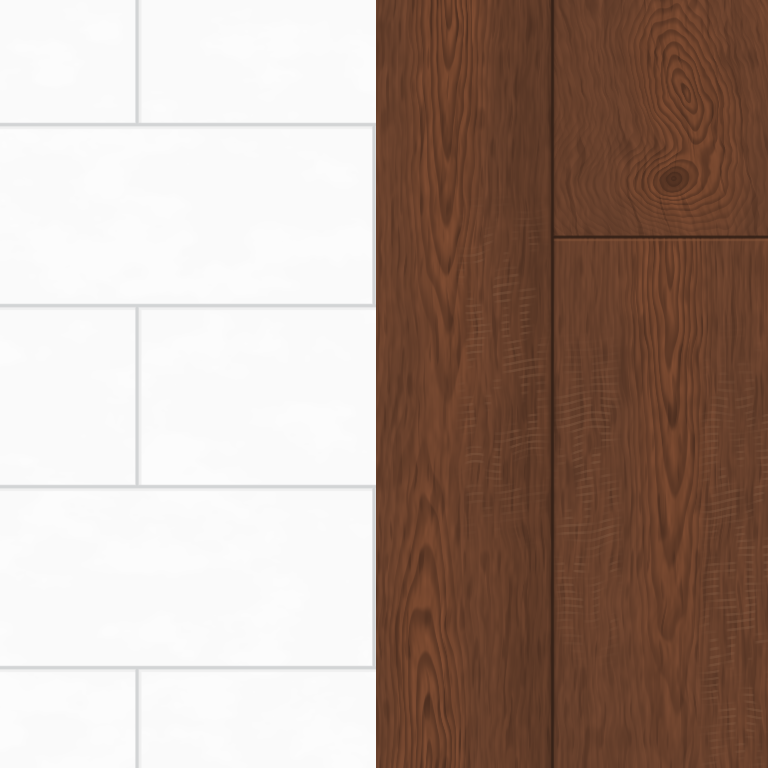
Give the GLSL for this texture, as a Shadertoy shader.

```glsl
const float WOOD_LEFT = 0.4896;
const float ROW_HEIGHT = 0.2357;
const float ROW_BASE = 0.1302;
const float TILE_JOINT = 0.179;
const float EDGE_JOINT = 0.4875;
const float GROUT_HALF = 0.0022;
const float PLANK_SEAM = 0.7194;
const float BUTT_SEAM = 0.6914;
const float SEAM_HALF = 0.0018;
const float RING_FREQ = 135.0;
const float SAW_FREQ = 105.0;
const vec2 KNOT = vec2(0.881, 0.766);
const vec2 SWIRL = vec2(0.893, 0.875);
const vec3 GLAZE = vec3(0.982);
const vec3 GROUT = vec3(0.825, 0.83, 0.835);
const vec3 WOOD_DARK = vec3(0.27, 0.165, 0.115);
const vec3 WOOD_MID = vec3(0.41, 0.255, 0.175);
const vec3 WOOD_WARM = vec3(0.49, 0.29, 0.185);
const vec3 SAW_LIGHT = vec3(0.54, 0.39, 0.29);

float hash(vec2 p) {
    vec3 q = fract(vec3(p.xyx) * 0.1031);
    q += dot(q, q.yzx + 33.33);
    return fract((q.x + q.y) * q.z);
}

float noise(vec2 p) {
    vec2 i = floor(p), f = fract(p);
    f = f * f * (3.0 - 2.0 * f);
    return mix(mix(hash(i), hash(i + vec2(1, 0)), f.x),
               mix(hash(i + vec2(0, 1)), hash(i + vec2(1, 1)), f.x), f.y);
}

float fbm(vec2 p) {
    float sum = 0.0, amp = 0.5;
    for (int i = 0; i < 4; i++) {
        sum += amp * noise(p);
        p = p * 2.03 + 17.1;
        amp *= 0.5;
    }
    return sum;
}

float smoothMin(float a, float b, float k) {
    float h = max(k - abs(a - b), 0.0) / k;
    return min(a, b) - 0.25 * h * h * k;
}

float line(float d, float halfWidth, float blur) {
    return 1.0 - smoothstep(halfWidth - blur, halfWidth + blur, abs(d));
}

// Soft rectangular region
float patchMask(vec2 p, vec2 center, vec2 size) {
    vec2 d = abs(p - center) / size;
    return (1.0 - smoothstep(0.6, 1.1, d.x)) * (1.0 - smoothstep(0.5, 1.2, d.y));
}

vec3 tiles(vec2 p, float px) {
    float t = (p.y - ROW_BASE) / ROW_HEIGHT;
    float dy = (fract(t + 0.5) - 0.5) * ROW_HEIGHT;
    bool oddRow = mod(floor(t), 2.0) > 0.5;
    float dx = p.x - (oddRow ? TILE_JOINT : EDGE_JOINT);

    // Faint glaze reflections
    float sheen = smoothstep(0.5, 0.7, fbm(p * vec2(14.0, 22.0)));
    vec3 col = GLAZE + 0.008 * sheen;

    // Grout with a pale bevel on its lower and right sides
    float blur = max(px, 0.0012);
    float bevel = max(line(dy + 0.003, 0.0022, blur), line(dx - 0.003, 0.0022, blur));
    float joint = max(line(dy - 0.0005, GROUT_HALF, blur), line(dx + 0.0005, GROUT_HALF, blur));
    col = mix(col, vec3(0.925), 0.75 * bevel);
    return mix(col, GROUT, joint);
}

// Stretched ring distance: nested arches along the grain
float arch(vec2 p, vec2 center, float stretch) {
    return length((p - center) * vec2(1.0, stretch));
}

vec3 wood(vec2 p, float px) {
    bool rightSide = p.x > PLANK_SEAM;
    bool knotted = rightSide && p.y > BUTT_SEAM;
    vec2 id = vec2(rightSide ? 31.0 : 3.0, knotted ? 47.0 : 11.0);
    vec2 q = p;
    q.x += 0.022 * (fbm(p * vec2(9.0, 5.0) + id) - 0.47);
    q.x += 0.004 * (noise(p * vec2(50.0, 28.0) + id) - 0.5);

    // Growth rings of each plank
    float rings, heart, core = 0.0;
    if (knotted) {
        q += 0.025 * (vec2(fbm(p * 16.0), fbm(p * 16.0 + 40.0)) - 0.47);
        vec2 s = q - SWIRL;
        s.x += 0.22 * s.y;
        float knot = length((q - KNOT) * vec2(0.9, 1.15));
        rings = smoothMin(knot, length(s * vec2(1.0, 0.42)), 0.035);
        heart = 1.0 - smoothstep(0.02, 0.09, rings);
        core = 1.0 - smoothstep(0.006, 0.03, knot);
    } else if (rightSide) {
        rings = arch(q, vec2(0.872, 0.66), 0.085);
        heart = 1.0 - smoothstep(0.015, 0.075, rings);
    } else {
        rings = smoothMin(arch(q, vec2(0.582, 1.02), 0.09),
                          arch(q, vec2(0.553, 0.0), 0.12), 0.02);
        heart = 1.0 - smoothstep(0.02, 0.07, rings);
    }
    float phase = fract(rings * RING_FREQ + 0.8 * noise(p * vec2(60.0, 10.0)));
    float ring = smoothstep(0.25, 0.8, phase) * (1.0 - smoothstep(0.84, 1.0, phase));

    // Long fibres and short dark pores
    vec2 g = vec2(q.x + (knotted ? 0.16 * p.y : 0.0), p.y);
    float fibre = fbm(g * vec2(150.0, 9.0) + id);
    float grit = noise(g * vec2(330.0, 65.0) + id);
    float pores = smoothstep(0.62, 0.9, noise(g * vec2(240.0, 26.0) + id + 70.0));
    float cloud = fbm(p * vec2(9.0, 4.0) + id + 20.0);

    vec3 col = mix(WOOD_MID, WOOD_WARM, 0.65 * heart + 0.5 * (cloud - 0.4));
    col *= 0.87 + 0.2 * fibre + 0.1 * grit;
    col = mix(col, WOOD_DARK, ring * (0.14 + 0.38 * heart) + 0.3 * pores);
    col = mix(col, WOOD_DARK * 0.9, 0.65 * core);
    if (!rightSide) col *= 1.0 - 0.1 * smoothstep(0.62, 0.7, p.x);

    // Cross-grain saw marks
    float saw = patchMask(p, vec2(0.655, 0.52), vec2(0.06, 0.21));
    saw = max(saw, patchMask(p, vec2(0.765, 0.35), vec2(0.045, 0.2)));
    saw = max(saw, patchMask(p, vec2(0.965, 0.25), vec2(0.055, 0.3)));
    if (knotted) saw = 0.0;
    float wave = sin(6.2832 * SAW_FREQ * (p.y - 0.12 * p.x) + 7.0 * noise(p * vec2(26.0, 15.0)));
    float scratch = smoothstep(0.1, 0.9, wave) * smoothstep(0.35, 0.75, noise(p * vec2(85.0, 42.0)));
    col = mix(col, SAW_LIGHT, 0.32 * saw * scratch);

    // Plank seams and the lit edge under the butt joint
    float blur = max(px, 0.0012);
    float right = smoothstep(-px, px, p.x - PLANK_SEAM);
    float butt = p.y - BUTT_SEAM;
    col = mix(col, vec3(0.52, 0.33, 0.22), 0.6 * right * line(butt + 0.004, 0.0012, blur));
    float seam = max(line(p.x - PLANK_SEAM, SEAM_HALF, blur), right * line(butt, SEAM_HALF, blur));
    col *= 1.0 - 0.15 * line(p.x - PLANK_SEAM, 0.004, 0.004);
    return mix(col, vec3(0.19, 0.12, 0.085), 0.85 * seam);
}

void mainImage(out vec4 fragColor, in vec2 fragCoord) {
    vec2 p = fragCoord / iResolution.xy;
    float px = 1.0 / iResolution.y;
    float side = smoothstep(-0.5 * px, 0.5 * px, p.x - WOOD_LEFT);
    fragColor = vec4(mix(tiles(p, px), wood(p, px), side), 1.0);
}
```
